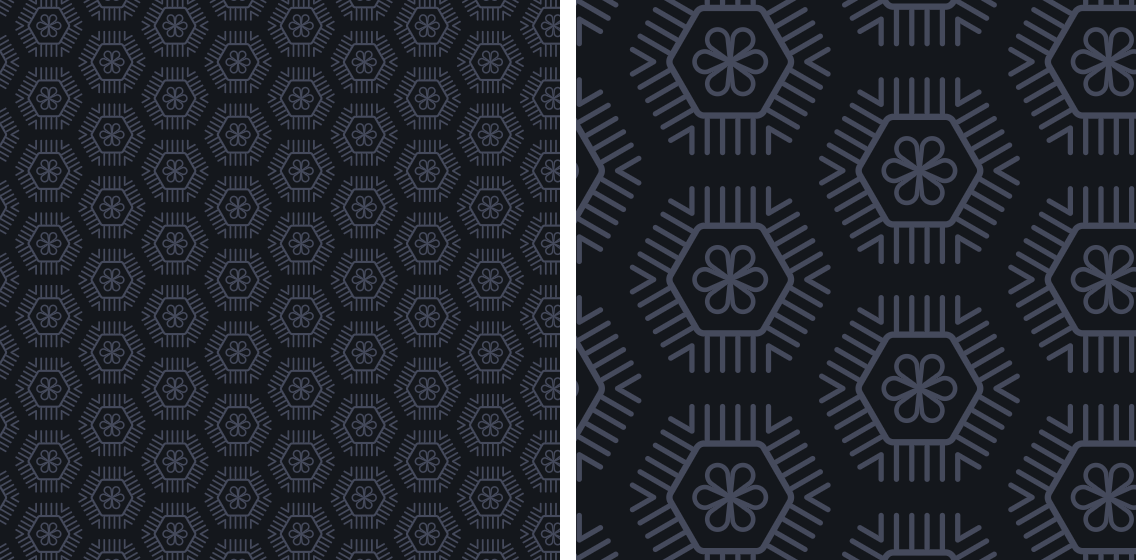
Left: the whole. Right: its middle third, enlarged.
Reproduce this pattern procedurally as a WebGL 2 fragment shader.

```glsl
#version 300 es
precision highp float;
// Staggered grid of slate line medallions on near-black: a six-petal flower
// inside a rounded hexagon fringed with rays. Each motif is folded into one
// 60 degree sector, then drawn with distance functions.

uniform vec2 u_resolution;
out vec4 fragColor;

const float PI = 3.14159265;
const vec2 PITCH = vec2(173.0, 99.57); // one tile, holding two motifs

// Offset from the nearest centre of a rectangular lattice
vec2 latticeOffset(vec2 p) {
  return p - PITCH * round(p / PITCH);
}

// Fold into a sector whose hexagon side faces +y; x runs along the side
vec2 foldSector(vec2 p) {
  float angle = mod(atan(p.x, p.y) + PI / 6.0, PI / 3.0) - PI / 6.0;
  return length(p) * vec2(abs(sin(angle)), cos(angle));
}

// Hexagon with softened corners
float hexagonDistance(vec2 q, float apothem, float rounding) {
  float inner = apothem - rounding;
  vec2 nearest = vec2(clamp(q.x, 0.0, inner * tan(PI / 6.0)), inner);
  float d = q.y < inner ? q.y - inner : length(q - nearest);
  return d - rounding;
}

// Evenly spaced rays; the outermost pair meets its neighbours in a V
float rayDistance(vec2 q) {
  float index = min(floor(q.x / 7.0), 2.0);
  float x = 7.0 * index + 3.5;
  float start = index > 1.5 ? x * sqrt(3.0) : 25.0;
  return length(q - vec2(x, clamp(q.y, start, 41.5)));
}

// Teardrop: a circle joined to the motif centre by its tangents
float petalDistance(vec2 q, float centre, float radius) {
  float s = radius / centre;
  float c = sqrt(1.0 - s * s);
  vec2 local = vec2(0.5 * q.x + 0.866 * q.y, abs(0.866 * q.x - 0.5 * q.y));
  if (dot(local, vec2(c, s)) < centre * c) return dot(local, vec2(-s, c));
  return length(local - vec2(centre, 0.0)) - radius;
}

void main() {
  // Design units: 768 across the canvas
  float unitsPerPixel = 768.0 / min(u_resolution.x, u_resolution.y);
  vec2 p = gl_FragCoord.xy * unitsPerPixel - vec2(67.0, 732.7);

  // Nearest motif of the two interleaved lattices
  vec2 even = latticeOffset(p);
  vec2 odd = latticeOffset(p - 0.5 * PITCH);
  vec2 q = foldSector(dot(even, even) < dot(odd, odd) ? even : odd);

  // Stroke each part with its own half width
  float hexagon = abs(hexagonDistance(q, 24.6, 4.0)) - 1.45;
  float rays = rayDistance(q) - 1.2;
  float flower = abs(petalDistance(q, 11.6, 4.7)) - 1.05;
  float d = min(min(hexagon, rays), flower);

  float ink = clamp(0.5 - d / unitsPerPixel, 0.0, 1.0);
  vec3 ground = vec3(0.08, 0.09, 0.11);
  vec3 slate = vec3(0.27, 0.29, 0.36);
  fragColor = vec4(mix(ground, slate, ink), 1.0);
}
```
